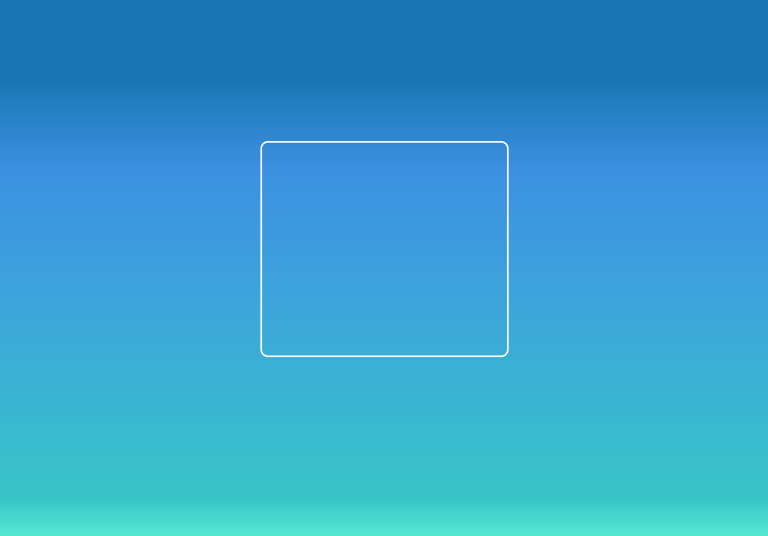
Reproduce this background procedurally as a Shadertoy shader.

```glsl
const vec3 DEEP_BLUE = vec3(0.10, 0.46, 0.70);
const vec3 SKY_BLUE = vec3(0.237, 0.568, 0.882);
const vec3 LAGOON = vec3(0.237, 0.645, 0.86);
const vec3 TEAL = vec3(0.22, 0.77, 0.785);
const vec3 MINT = vec3(0.33, 0.91, 0.82);
const vec3 FRAME_WHITE = vec3(1.0);

// Linear position of x between two stops, clamped to 0..1
float ramp(float start, float end, float x) {
    return clamp((x - start) / (end - start), 0.0, 1.0);
}

// Vertical gradient, depth runs from 0 at the top to 1 at the bottom
vec3 waterGradient(float depth) {
    vec3 color = mix(DEEP_BLUE, SKY_BLUE, ramp(0.145, 0.32, depth));
    color = mix(color, LAGOON, ramp(0.32, 0.56, depth));
    color = mix(color, TEAL, ramp(0.56, 0.93, depth));
    return mix(color, MINT, ramp(0.93, 1.0, depth));
}

// Signed distance to a rounded rectangle
float roundedBox(vec2 p, vec2 halfSize, float radius) {
    vec2 q = abs(p) - halfSize + radius;
    return length(max(q, 0.0)) + min(max(q.x, q.y), 0.0) - radius;
}

// Antialiased coverage of a line along the zero contour
float outline(float dist, float width, float pixel) {
    return clamp((0.5 * width - abs(dist)) / pixel + 0.5, 0.0, 1.0);
}

void mainImage(out vec4 fragColor, in vec2 fragCoord) {
    float pixel = 1.0 / iResolution.y;
    vec2 p = (fragCoord - 0.5 * iResolution.xy) * pixel;

    // Background
    vec3 color = waterGradient(0.5 - p.y);

    // Thin rounded frame
    vec2 frameCenter = vec2(0.001, 0.0353);
    float frameDist = roundedBox(p - frameCenter, vec2(0.23, 0.2), 0.0125);
    color = mix(color, FRAME_WHITE, outline(frameDist, 0.0031, pixel));

    fragColor = vec4(color, 1.0);
}
```
